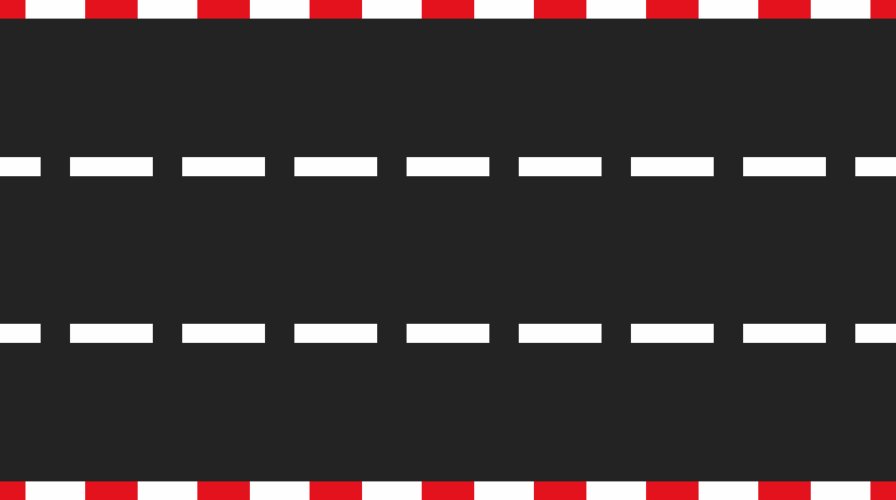
Reproduce this pattern procedurally as a Shadertoy shader.

```glsl
// A straight three-lane race track seen from above: dark asphalt, two dashed
// lane lines and red-white kerbs along the top and bottom edges.
// Dashes and kerb blocks are repeated bands, multiplied into soft masks.

const vec3 ASPHALT = vec3(0.138);
const vec3 PAINT = vec3(0.995);
const vec3 KERB_RED = vec3(0.89, 0.07, 0.11);

const float REPEATS = 7.987;        // dashes across the canvas width
const float DASH_CENTRE = 0.9932;   // in repeats, shared with the red blocks
const float DASH_HALF = 0.369;      // in repeats
const float RED_HALF = 0.234;       // in repeats
const float LANES = 3.0;
const float LINE_HALF = 0.0191;     // in canvas heights
const float KERB_HEIGHT = 0.0372;   // in canvas heights
const float MIN_SOFTNESS = 0.0015;  // in canvas heights

// Distance to the nearest of the points centre + n * period
float repeatDistance(float x, float centre, float period) {
    return abs(fract((x - centre) / period + 0.5) - 0.5) * period;
}

// 1 where the distance is below halfWidth, with a soft edge
float band(float dist, float halfWidth, float softness) {
    return 1.0 - smoothstep(-softness, softness, dist - halfWidth);
}

void mainImage(out vec4 fragColor, in vec2 fragCoord) {
    vec2 uv = fragCoord / iResolution.xy;
    float aspect = iResolution.x / iResolution.y;
    float softness = max(MIN_SOFTNESS, 0.75 / iResolution.y);

    // Horizontal distances, converted from repeats to canvas heights
    float period = aspect / REPEATS;
    float along = repeatDistance(uv.x * aspect, DASH_CENTRE * period, period);
    float dash = band(along, DASH_HALF * period, softness);
    float redBlock = band(along, RED_HALF * period, softness);

    // Lane lines lie between lanes; the outer borders belong to the kerbs
    float edge = min(uv.y, 1.0 - uv.y);
    float laneLine = band(repeatDistance(uv.y, 0.0, 1.0 / LANES), LINE_HALF, softness);
    laneLine *= step(0.5 / LANES, edge);
    float kerb = band(edge, KERB_HEIGHT, softness);

    // Layers from the road surface upwards
    vec3 color = mix(ASPHALT, PAINT, laneLine * dash);
    color = mix(color, mix(PAINT, KERB_RED, redBlock), kerb);
    fragColor = vec4(color, 1.0);
}
```
